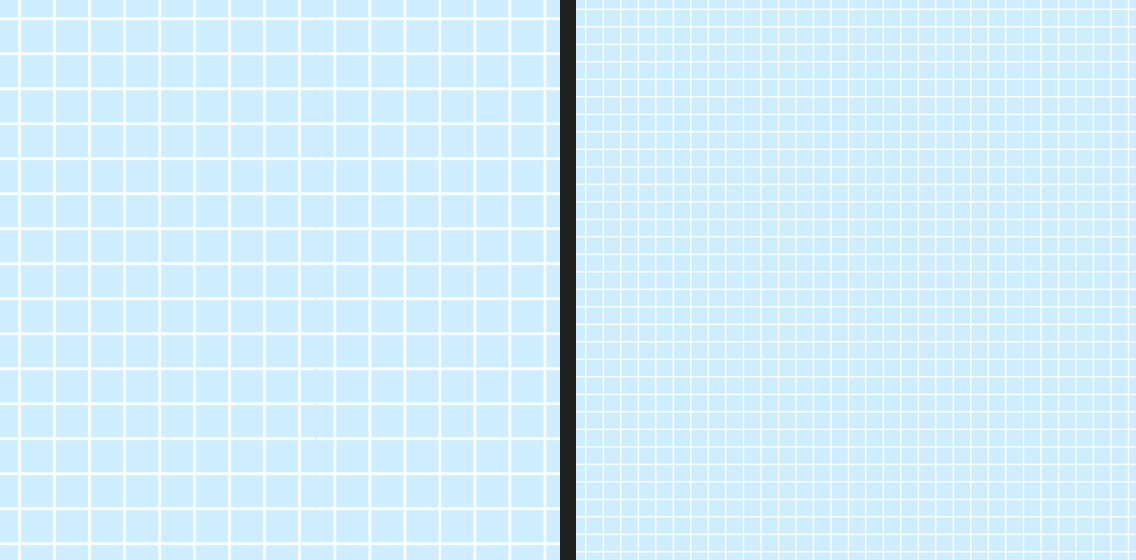
Left, the tile; right, the same tile 2 across and 2 down.
Reproduce this pattern procedurally as a WebGL 1 fragment shader.

```glsl
precision highp float;

uniform vec2 u_resolution;

const float CELLS = 16.0;                          // repeats across and down
const vec2 LINE_CENTER = vec2(0.558, 0.467);       // line position inside a cell
const float CORE_HALF = 0.012;                     // solid half width, in cells
const float EDGE_HALF = 0.070;                     // half width with the soft fringe
const float JOIN_X = 0.5645;                       // faint join, in canvas widths
const float JOIN_SHIFT = 0.012;                    // column offset past the join, in cells
const float JOIN_HALF = 0.011;                     // half width of the nicks, in cells
const float NICK_STRENGTH = 0.55;
const vec3 CELL_COLOR = vec3(0.806, 0.930, 1.000);
const vec3 FRINGE_COLOR = vec3(0.862, 0.945, 0.985);
const vec3 LINE_COLOR = vec3(0.975, 0.996, 0.998);

float hash(float n) {
  return fract(sin(n * 12.9898 + 4.1) * 43758.547);
}

// Soft line profile: 1 on the core, 0 beyond the fringe
vec2 lineCoverage(vec2 distanceToLine, vec2 pixel) {
  vec2 outer = max(vec2(EDGE_HALF), CORE_HALF + pixel);
  return 1.0 - smoothstep(vec2(CORE_HALF), outer, distanceToLine);
}

void main() {
  vec2 uv = gl_FragCoord.xy / u_resolution;
  vec2 grid = uv * CELLS;
  vec2 pixel = CELLS / u_resolution;

  // Grid lines, with the columns right of the join slightly displaced
  vec2 center = LINE_CENTER + vec2(JOIN_SHIFT * step(JOIN_X, uv.x), 0.0);
  vec2 coverage = lineCoverage(abs(fract(grid) - center), pixel);

  // Thin nicks where the rows cross the join, uneven from row to row
  float joinDistance = abs(uv.x - JOIN_X) * CELLS;
  float nick = 1.0 - smoothstep(JOIN_HALF, JOIN_HALF + pixel.x, joinDistance);
  coverage.y *= 1.0 - NICK_STRENGTH * nick * hash(floor(grid.y));

  // Cell to fringe to line
  float paint = max(coverage.x, coverage.y);
  vec3 color = mix(CELL_COLOR, FRINGE_COLOR, smoothstep(0.0, 0.35, paint));
  color = mix(color, LINE_COLOR, smoothstep(0.3, 0.95, paint));

  gl_FragColor = vec4(color, 1.0);
}
```
